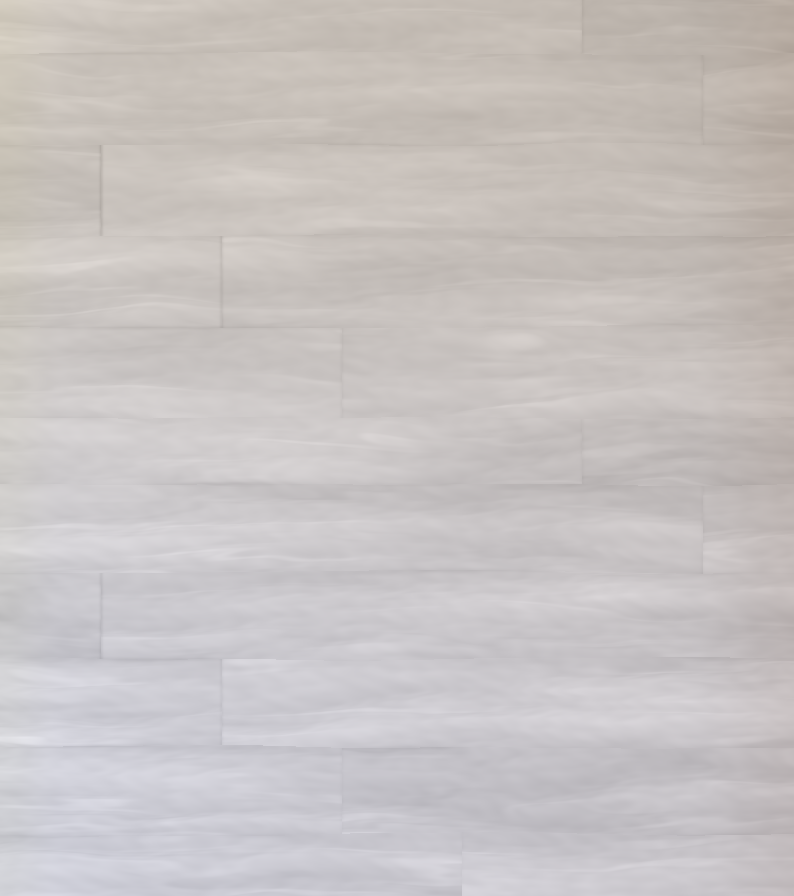
This texture is drawn by a Shadertoy shader. Its source:

```glsl
// Pale whitewashed wood planks in staggered rows, cool at lower left and warm at right.

// Light falling across the floor, by corner
const vec3 TOP_LEFT     = vec3(0.800, 0.773, 0.742);
const vec3 TOP_RIGHT    = vec3(0.744, 0.711, 0.680);
const vec3 BOTTOM_LEFT  = vec3(0.822, 0.826, 0.868);
const vec3 BOTTOM_RIGHT = vec3(0.776, 0.762, 0.778);
const vec3 EDGE_SHADE   = vec3(0.020, 0.032, 0.040);

// Plank layout, as fractions of the canvas; depth is measured from the top
const float SPLIT_DEPTH   = 0.5404;  // seam between the lower and upper rows
const float LOWER_PITCH   = 0.0977;
const float NARROW_PITCH  = 0.0742;  // the single slim row above the split
const float UPPER_PITCH   = 0.1016;
const float FIRST_JOINT   = 0.885;
const float JOINT_STEP    = 0.1515;  // sideways shift from row to row
const float PLANK_LENGTH  = 0.909;

// Surface
const float SEAM_WIDTH  = 0.0021;
const float JOINT_WIDTH = 0.0024;
const float SEAM_DARK   = 0.045;
const float JOINT_DARK  = 0.075;
const float TONE_SPREAD = 0.026;
const float BAND_DEPTH  = 0.045;
const float GRAIN_DEPTH = 0.052;
const float STREAK_DEPTH = 0.036;
const float FIBRE_DEPTH = 0.024;

uint hashBits(ivec2 cell) {
    uvec2 u = uvec2(cell) * uvec2(1597u, 3812u) + uvec2(7919u, 104729u);
    uint h = (u.x ^ (u.y * 2657u)) * 747796u;
    h = (h ^ (h >> 15)) * 277803u;
    h = (h ^ (h >> 13)) * 60493u;
    return h ^ (h >> 16);
}

float hash(vec2 cell) {
    return float(hashBits(ivec2(cell)) & 65535u) / 65535.0;
}

float gradientDot(vec2 cell, vec2 offset) {
    float angle = 6.2832 * hash(cell);
    return dot(vec2(cos(angle), sin(angle)), offset);
}

float gradientNoise(vec2 p) {
    vec2 i = floor(p), f = p - i;
    vec2 w = f * f * f * (f * (f * 6.0 - 15.0) + 10.0);
    vec2 e = vec2(1.0, 0.0);
    float low  = mix(gradientDot(i, f), gradientDot(i + e, f - e), w.x);
    float high = mix(gradientDot(i + e.yx, f - e.yx), gradientDot(i + 1.0, f - 1.0), w.x);
    return mix(low, high, w.y);
}

float softLine(float d, float width) {
    return exp(-d * d / (width * width));
}

// Row coordinate: whole numbers lie on the seams
float rowCoord(float depth) {
    float d = depth - SPLIT_DEPTH;
    if (d > 0.0) return d / LOWER_PITCH;
    return max(d / NARROW_PITCH, -1.0) + min((d + NARROW_PITCH) / UPPER_PITCH, 0.0);
}

// Long wavering streaks, three octaves
float woodGrain(vec2 p, float seed) {
    vec2 q = vec2(p.x * 2.0, p.y * 26.0) + seed * vec2(37.0, 91.0);
    q.y += 0.9 * gradientNoise(vec2(p.x * 3.0, p.y * 7.0) + seed * 19.0);
    float sum = 0.0, weight = 1.0;
    for (int i = 0; i < 3; i++) {
        sum += weight * gradientNoise(q);
        q = q * vec2(2.3, 1.9) + 13.7;
        weight *= 0.65;
    }
    return sum;
}

void mainImage(out vec4 fragColor, in vec2 fragCoord) {
    vec2 uv = fragCoord / iResolution.xy;
    vec2 p = vec2(uv.x, 1.0 - uv.y);

    // Rows with slightly uneven seams
    float wobble = 0.005 * gradientNoise(vec2(p.x * 4.0, p.y * 9.0));
    float v = rowCoord(p.y + wobble);
    float row = floor(v);
    float pitch = row >= 0.0 ? LOWER_PITCH : (row > -1.5 ? NARROW_PITCH : UPPER_PITCH);
    float seamDist = (v - floor(v + 0.5)) * pitch;

    // Stepped end joints; the stagger skips one step above the slim row
    float stagger = row < -1.5 ? row - 1.0 : row;
    float s = (p.x - FIRST_JOINT - stagger * JOINT_STEP) / PLANK_LENGTH;
    float jointDist = (s - floor(s + 0.5)) * PLANK_LENGTH;
    float seed = hash(vec2(floor(s), row));

    // Base light, turning from warm to cool, with a warm shaded right edge
    float cool = mix(p.y, smoothstep(0.1, 0.9, p.y), 0.6);
    vec3 color = mix(mix(TOP_LEFT, TOP_RIGHT, p.x), mix(BOTTOM_LEFT, BOTTOM_RIGHT, p.x), cool);
    color -= EDGE_SHADE * smoothstep(0.86, 1.02, p.x);
    color.b -= 0.02 * (1.0 - smoothstep(0.0, 0.08, p.x));

    // Plank tone, bands across planks, grain, streaks and fibres; crisper lower down
    float crisp = mix(0.75, 1.0, smoothstep(0.3, 0.75, p.y));
    float grain = woodGrain(p, seed);
    float streak = gradientNoise(vec2(p.x * 3.5, p.y * 70.0 + 2.0 * grain) + seed * 53.0);
    float fibre = gradientNoise(p * vec2(38.0, 105.0) + 1.5 * grain);
    float tone = TONE_SPREAD * (seed - 0.5) + GRAIN_DEPTH * crisp * grain;
    tone += BAND_DEPTH * gradientNoise(p * vec2(1.6, 13.0) + 4.3);
    tone += STREAK_DEPTH * crisp * (smoothstep(0.15, 0.55, streak) - 0.6 * smoothstep(0.2, 0.6, -streak));
    tone += FIBRE_DEPTH * crisp * fibre;

    // Worn seams and joints, strongest at the left
    float wear = smoothstep(-0.2, 0.45, gradientNoise(vec2(p.x * 5.0, floor(v + 0.5) * 3.7)));
    tone -= SEAM_DARK * mix(1.0, 0.35, p.x) * wear * softLine(seamDist, SEAM_WIDTH);
    tone -= 0.012 * softLine(seamDist, 0.010);
    tone -= JOINT_DARK * mix(1.0, 0.3, smoothstep(0.1, 0.5, p.x)) * mix(1.0, 0.4, p.y)
          * softLine(jointDist, JOINT_WIDTH);

    fragColor = vec4(color + tone, 1.0);
}
```
